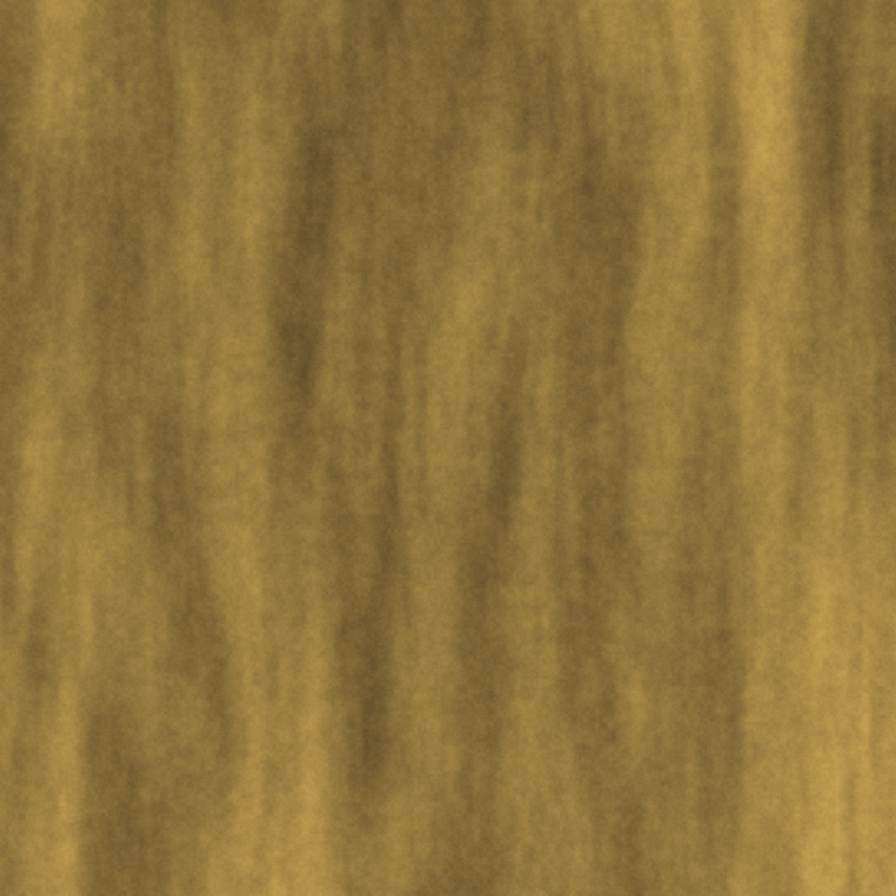
This texture is drawn by a three.js fragment shader. Its source:

```glsl
// Ochre surface with soft, wavering vertical streaks and a fine mottled grain.
varying vec2 vUv;

float hash(vec2 p) {
  vec3 q = fract(vec3(p.xyx) * 0.1031);
  q += dot(q, q.yzx + 33.33);
  return fract((q.x + q.y) * q.z);
}

// Value noise with quintic blending
float noise(vec2 p) {
  vec2 cell = floor(p);
  vec2 f = fract(p);
  vec2 w = f * f * f * (f * (f * 6.0 - 15.0) + 10.0);
  float bottom = mix(hash(cell), hash(cell + vec2(1.0, 0.0)), w.x);
  float top = mix(hash(cell + vec2(0.0, 1.0)), hash(cell + vec2(1.0, 1.0)), w.x);
  return mix(bottom, top, w.y);
}

// Layered noise, normalised to 0..1; a higher gain gives a rougher result
float fbm(vec2 p, float gain) {
  float sum = 0.0;
  float total = 0.0;
  float amplitude = 1.0;
  for (int i = 0; i < 4; i++) {
    sum += amplitude * noise(p);
    total += amplitude;
    amplitude *= gain;
    p = p * 2.03 + vec2(17.3, 41.7);
  }
  return sum / total;
}

void main() {
  // Sway the streaks sideways and stagger their ends from column to column
  vec2 uv = vUv;
  uv.x += 0.03 * (noise(vUv * vec2(2.5, 3.5) + 5.2) - 0.5);
  uv.x += 0.008 * (fbm(vUv * 20.0 + 61.0, 0.5) - 0.5);
  uv.y += 0.25 * noise(vec2(uv.x * 10.0, 3.7));

  // Long streaks, thin fibres and cloudy grain
  float streaks = fbm(uv * vec2(15.0, 2.3) + vec2(47.0, 19.0), 0.5);
  float fibres = noise(uv * vec2(70.0, 6.0) + 80.0);
  float clouds = fbm(vUv * vec2(18.0, 16.0) + 130.0, 0.6);
  float grain = fbm(vUv * vec2(66.0, 62.0) + 210.0, 0.9);

  float tone = 0.53 + 1.12 * (streaks - 0.5)
    + 0.07 * (fibres - 0.5)
    + 0.12 * (clouds - 0.5)
    + 0.36 * (grain - 0.5);

  vec3 umber = vec3(0.36, 0.288, 0.157);
  vec3 ochre = vec3(0.76, 0.622, 0.313);
  gl_FragColor = vec4(mix(umber, ochre, clamp(tone, 0.0, 1.0)), 1.0);
}
```
